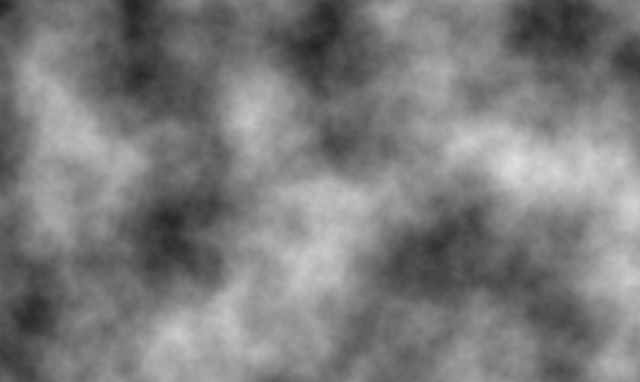
Give the GLSL for this texture, as a WebGL 1 fragment shader.

```glsl
precision highp float;
// Soft grey clouds: six octaves of smooth gradient noise.

#define CELLS_PER_HEIGHT 2.65
#define OCTAVES 6
#define GAIN 0.5
#define LACUNARITY 2.0
#define ORIGIN vec2(21.3, 47.95)
#define OCTAVE_SHIFT vec2(7.3, 13.7)
#define CONTRAST 0.55
#define LEVEL 0.483

uniform vec2 u_resolution;

// Unit gradient of a lattice point, from a sine-free hash
vec2 gradient(vec2 cell) {
    vec3 p = fract(cell.xyx * vec3(0.1031, 0.1030, 0.0973));
    p += dot(p, p.yzx + 33.33);
    return normalize(fract((p.xx + p.yz) * p.zy) - 0.4999);
}

// Slope contribution of one corner of a cell
float corner(vec2 cell, vec2 f, vec2 offset) {
    return dot(gradient(cell + offset), f - offset);
}

// Corner slopes blended with a quintic ease
float gradientNoise(vec2 p) {
    vec2 cell = floor(p);
    vec2 f = fract(p);
    vec2 ease = f * f * f * (f * (f * 6.0 - 15.0) + 10.0);
    float bottom = mix(corner(cell, f, vec2(0.0, 0.0)), corner(cell, f, vec2(1.0, 0.0)), ease.x);
    float top = mix(corner(cell, f, vec2(0.0, 1.0)), corner(cell, f, vec2(1.0, 1.0)), ease.x);
    return mix(bottom, top, ease.y);
}

// Each octave is turned, finer and fainter than the last
float cloud(vec2 p) {
    mat2 turn = mat2(0.8, 0.6, -0.6, 0.8);
    float sum = 0.0;
    float amplitude = 1.0;
    for (int i = 0; i < OCTAVES; i++) {
        sum += amplitude * gradientNoise(p);
        p = turn * p * LACUNARITY + OCTAVE_SHIFT;
        amplitude *= GAIN;
    }
    return sum;
}

void main() {
    vec2 p = gl_FragCoord.xy / u_resolution.y * CELLS_PER_HEIGHT + ORIGIN;
    float grey = cloud(p) * CONTRAST + LEVEL;
    gl_FragColor = vec4(vec3(clamp(grey, 0.0, 1.0)), 1.0);
}
```
